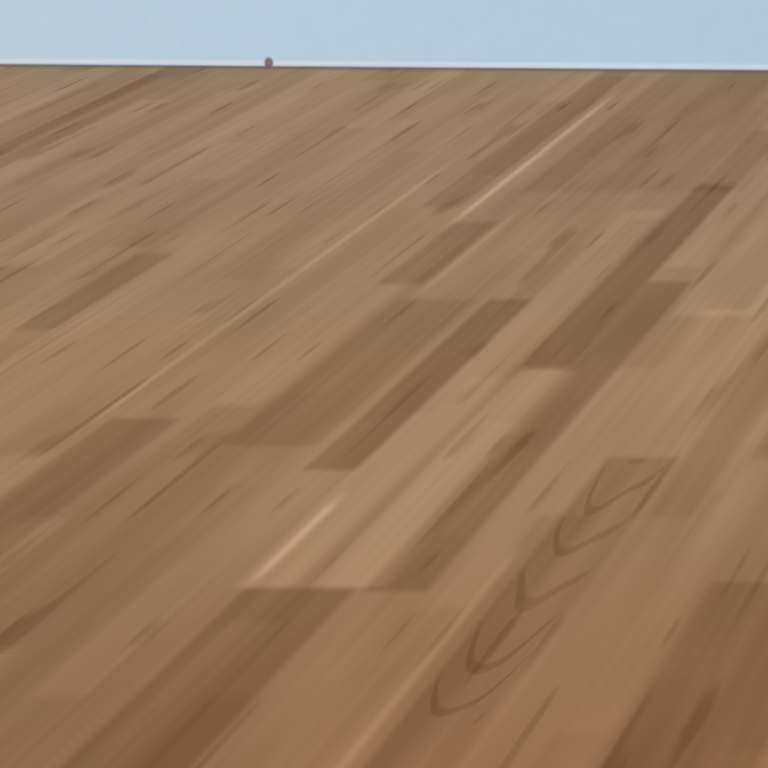
Write a WebGL 1 fragment shader that draws this texture.

```glsl
precision highp float;
// A wooden strip floor seen at an angle, meeting a pale blue wall.
// Boards follow rays to one vanishing point; hashed tones, larger placed
// boards, bright seams and stretched noise make up the wood.
uniform vec2 u_resolution;

float hash(vec2 p) {
  vec3 q = fract(p.xyx * vec3(0.1031, 0.1030, 0.0973));
  q += dot(q, q.yzx + 33.33);
  return fract((q.x + q.y) * q.z);
}

float noise(vec2 p) {
  vec2 i = floor(p), f = fract(p);
  f = f * f * (3.0 - 2.0 * f);
  return mix(mix(hash(i), hash(i + vec2(1, 0)), f.x),
             mix(hash(i + vec2(0, 1)), hash(i + vec2(1, 1)), f.x), f.y);
}

float band(float x, float a, float b, float soft) {
  return smoothstep(a - soft, a + soft, x) * (1.0 - smoothstep(b - soft, b + soft, x));
}

// Board covering rays s0..s1 between heights y0..y1, measured downwards.
float board(vec2 q, float s0, float s1, float y0, float y1) {
  return band(q.x, s0, s1, 0.006) * band(q.y, y0, y1, 0.005);
}

// Narrow bright joint along one ray, fading at both ends.
float seam(vec2 q, float s, float y0, float y1) {
  float d = (q.x - s) / 0.006;
  return exp(-d * d) * band(q.y, y0, y1, 0.02);
}

// Random tone of each strip, averaged over a few taps to soften its edges.
float stripTone(float s, float depth) {
  float sum = 0.0;
  for (int i = -2; i <= 2; i++) {
    for (int j = -1; j <= 1; j++) {
      float k = (s + float(i) * 0.0025 - 0.609) / 0.051;
      float row = floor(k) + 20.0;
      float along = (depth + float(j) * 0.003) * 4.0 + hash(vec2(row, 7.0)) * 5.0;
      sum += hash(vec2(row, floor(along) + 40.0));
    }
  }
  return sum / 15.0 - 0.5;
}

vec3 floorColor(vec2 p, float y) {
  float s = (1.777 - p.x) / (y + 0.651);
  float depth = 1.302 / (y + 0.651);
  vec2 q = vec2(s, y);

  // Broad light: greyer far away, warmer near the viewer.
  vec3 col = mix(vec3(0.59, 0.495, 0.395), vec3(0.615, 0.485, 0.365), smoothstep(0.08, 0.5, y));
  col = mix(col, vec3(0.60, 0.45, 0.325), smoothstep(0.5, 1.0, y));
  col *= 1.0 - 0.05 * smoothstep(0.55, 0.0, p.x) * smoothstep(0.4, 1.0, y);

  float tone = 0.055 * stripTone(s, depth);

  // Darker boards.
  tone -= 0.075 * board(q, 1.040, 1.094, 0.39, 0.612);
  tone -= 0.075 * board(q, 0.926, 1.028, 0.766, 1.10);
  tone -= 0.075 * board(q, 0.919, 0.975, 0.24, 0.478);
  tone -= 0.070 * board(q, 0.860, 0.918, 0.367, 0.77);
  tone -= 0.060 * board(q, 1.200, 1.260, 0.289, 0.37);
  tone -= 0.065 * board(q, 1.290, 1.365, 0.545, 0.80);
  tone -= 0.065 * board(q, 2.040, 2.115, 0.08, 0.24);
  tone -= 0.055 * board(q, 0.480, 0.603, 0.758, 1.10);
  tone -= 0.055 * board(q, 0.715, 0.790, 0.595, 1.10);
  tone -= 0.055 * board(q, 1.280, 1.335, 0.09, 0.27);
  tone -= 0.030 * board(q, 0.900, 1.220, 0.08, 0.25);
  tone -= 0.045 * board(q, 1.580, 1.630, 0.33, 0.43);
  tone -= 0.040 * board(q, 1.110, 1.210, 0.39, 0.58);

  // Lighter boards.
  tone += 0.055 * board(q, 0.903, 0.970, 0.482, 0.765);
  tone += 0.040 * board(q, 0.985, 1.042, 0.273, 0.765);
  tone += 0.040 * board(q, 0.745, 0.850, 0.23, 0.412);

  // Joints that catch the light.
  tone += 0.130 * seam(q, 1.028, 0.65, 0.755);
  tone += 0.110 * seam(q, 1.262, 0.13, 0.285);
  tone += 0.070 * seam(q, 0.808, 0.72, 1.10);
  tone += 0.060 * seam(q, 1.380, 0.22, 0.54);
  tone += 0.060 * seam(q, 1.190, 0.28, 0.38);

  // Long fibres, soft mottling and sparse dark streaks.
  float fibre = noise(vec2(s * 150.0, depth * 9.0));
  float mottle = noise(vec2(s * 35.0, depth * 14.0 + 9.0));
  float streak = noise(vec2(s * 75.0 + 5.0, depth * 17.0));
  tone += 0.026 * (fibre - 0.5) + 0.035 * (mottle - 0.5);
  tone -= 0.060 * smoothstep(0.76, 0.98, streak);

  // Nested arches of grain on one near board.
  float off = s - 0.755;
  float arch = sin(95.0 * (y + 55.0 * off * off) + 4.0 * mottle);
  tone -= 0.050 * smoothstep(0.6, 1.0, arch) * board(q, 0.725, 0.785, 0.60, 0.94);

  return col + tone * vec3(1.0, 0.98, 0.92);
}

void main() {
  vec2 p = gl_FragCoord.xy / u_resolution;
  float y = 1.0 - p.y;
  float edge = 0.084 + 0.008 * p.x;
  float soft = max(0.0015, 1.0 / u_resolution.y);

  // Wall with a pale lower rim.
  vec3 wall = mix(vec3(0.73, 0.80, 0.855), vec3(0.70, 0.78, 0.845), p.x);
  wall += 0.008 * (noise(p * 70.0) - 0.5);
  wall = mix(wall, vec3(0.82, 0.85, 0.88), 0.8 * band(y, edge - 0.008, edge, 0.003));

  vec3 col = mix(wall, floorColor(p, y), smoothstep(edge - soft, edge + soft, y));

  // Contact shadow and a small brown speck on the rim.
  float line = (y - edge - 0.001) / 0.0025;
  col = mix(col, vec3(0.40, 0.36, 0.36), 0.6 * exp(-line * line));
  float speck = length((p - vec2(0.350, 0.918)) * vec2(1.0, 0.8));
  col = mix(col, vec3(0.46, 0.36, 0.34), 0.85 * (1.0 - smoothstep(0.003, 0.008, speck)));

  gl_FragColor = vec4(col, 1.0);
}
```
